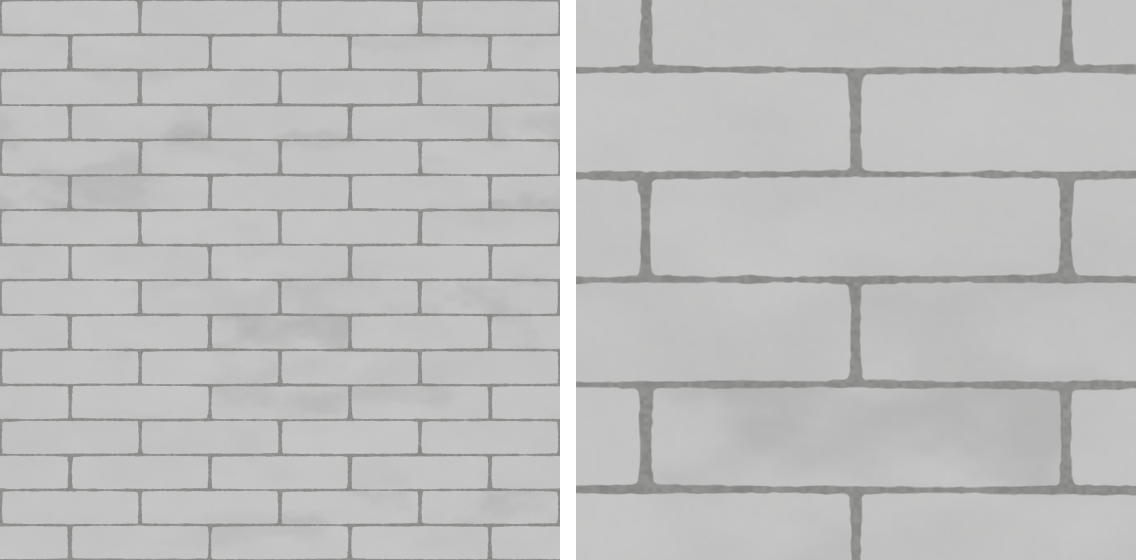
Left: the whole. Right: its middle third, enlarged.
A three.js fragment shader for this texture:

```glsl
// Pale grey running-bond brick wall with thin, uneven dark mortar joints.
varying vec2 vUv;

const vec2 GRID = vec2(4.0, 16.0);              // bricks across, rows up
const vec2 CELL = 1.0 / GRID;
const vec2 JOINT = vec2(0.0030, 0.0020);        // half widths of the joints
const vec3 BRICK = vec3(0.768, 0.768, 0.767);
const vec3 MORTAR = vec3(0.555, 0.555, 0.550);

float hash(vec2 p, float seed) {
  vec3 q = fract(vec3(p.xyx + seed * 7.31) * vec3(0.1031, 0.1030, 0.0973));
  q += dot(q, q.yzx + 33.33);
  return fract((q.x + q.y) * q.z);
}

// Value noise that wraps after a whole period of cells
float noise(vec2 uv, vec2 period, float seed) {
  vec2 p = uv * period;
  vec2 i = floor(p);
  vec2 f = fract(p);
  f = f * f * (3.0 - 2.0 * f);
  vec2 a = mod(i, period);
  vec2 b = mod(i + 1.0, period);
  return mix(mix(hash(a, seed), hash(vec2(b.x, a.y), seed), f.x),
             mix(hash(vec2(a.x, b.y), seed), hash(b, seed), f.x), f.y);
}

float fbm(vec2 uv, vec2 period, float seed) {
  float sum = 0.0;
  float gain = 0.5;
  for (int k = 0; k < 4; k++) {
    sum += gain * noise(uv, period, seed + float(k));
    period *= 2.0;
    gain *= 0.5;
  }
  return sum / 0.9375;
}

float roundedBox(vec2 p, vec2 halfSize, float radius) {
  vec2 q = abs(p) - halfSize + radius;
  return length(max(q, 0.0)) + min(max(q.x, q.y), 0.0) - radius;
}

// Signed distance to a slightly barrel-shaped, skewed brick
float brickDistance(vec2 p, vec2 id) {
  vec2 t = p / (0.5 * CELL);
  vec2 shift = vec2(hash(id, 1.0), hash(id, 2.0)) - 0.5;
  vec2 tilt = vec2(hash(id, 3.0), hash(id, 4.0)) - 0.5;
  p -= shift * vec2(0.0012, 0.0008) + tilt * t.yx * vec2(0.0014, 0.0012);
  vec2 bulge = vec2(0.0016 * t.y * t.y, 0.0012 * pow(abs(t.x), 6.0));
  return roundedBox(p, 0.5 * CELL - JOINT - bulge, 0.0025);
}

void main() {
  // Running bond: every other row, from the lowest, is shifted by half a brick
  vec2 g = vUv * GRID;
  float row = floor(g.y);
  g.x += 0.5 * (1.0 - mod(row, 2.0));
  vec2 id = vec2(mod(floor(g.x), GRID.x), mod(row, GRID.y));
  vec2 p = (fract(g) - 0.5) * CELL;

  // Brick edge with slow waviness and fine crumbling
  float d = brickDistance(p, id);
  d += (noise(vUv, vec2(48.0), 5.0) - 0.5) * 0.0010;
  d += (noise(vUv, vec2(224.0), 6.0) - 0.5) * 0.0011;
  float soft = max(0.0007, 0.75 * fwidth(vUv.y));
  float joint = smoothstep(-soft, soft, d);

  // Faint cloudy stains, stronger on some bricks
  float cloud = fbm(vUv, vec2(14.0, 20.0), 11.0);
  float stain = smoothstep(0.52, 0.80, fbm(vUv, vec2(9.0, 16.0), 21.0));
  float wear = mix(0.012, 0.055, pow(hash(id, 8.0), 3.0));
  float tone = (cloud - 0.5) * 0.025 - stain * wear;
  tone += (hash(id, 9.0) - 0.5) * 0.006;
  tone += (noise(vUv, vec2(256.0), 31.0) - 0.5) * 0.006;

  // Sandy grain in the mortar
  float grain = noise(vUv, vec2(384.0), 41.0) - 0.5;
  float patches = noise(vUv, vec2(40.0), 42.0) - 0.5;
  vec3 mortar = MORTAR + grain * 0.06 + patches * 0.02;

  gl_FragColor = vec4(mix(BRICK + tone, mortar, joint), 1.0);
}
```
